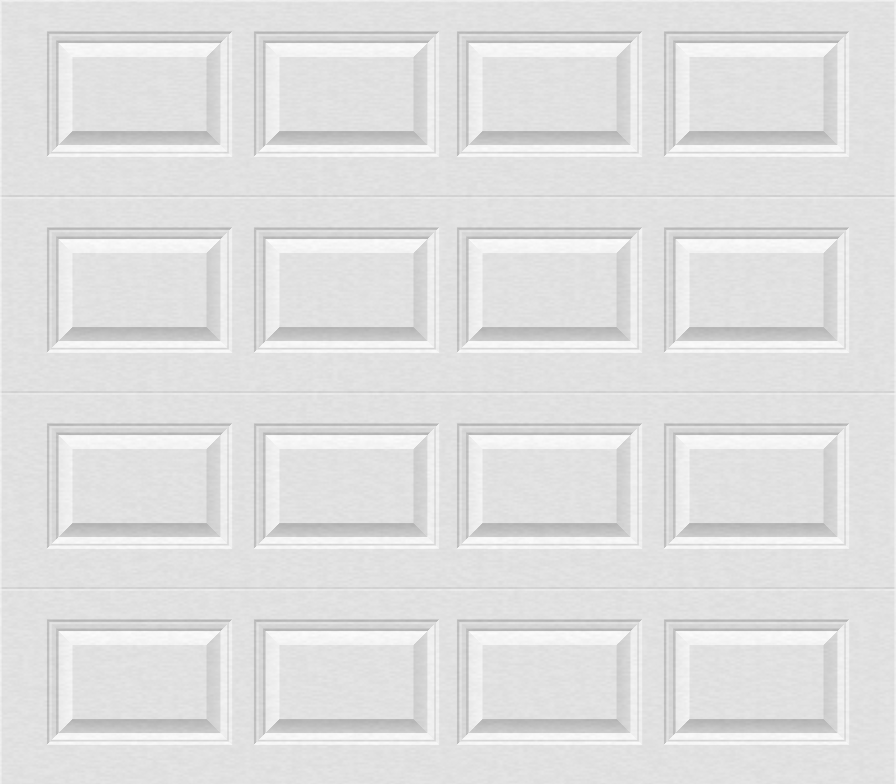
Give the GLSL for this pattern, as a WebGL 2 fragment shader.

```glsl
#version 300 es
precision highp float;

uniform vec2 u_resolution;
out vec4 outColor;

// Layout, measured in section heights
const float ROWS = 4.0;
const float INNER_X = 0.518;      // panel centres, from the middle of the door
const float OUTER_X = 1.574;
const float CENTRE_Y = 0.520;
const vec2 PANEL_HALF = vec2(0.473, 0.320);
const float FRAME = 0.060;        // stepped moulding
const float BEVEL = 0.071;        // slope up to the raised field
const float SEAM = 0.005;
const float EDGE = 0.008;

// Tones
const float FACE = 0.882;
const float SHADE = 0.810;
const float LIGHT = 0.965;
const float DARK = 0.720;

// Embossed grain
const vec2 GRAIN_SCALE = vec2(38.0, 95.0);
const float GRAIN = 0.028;
const float SPECKLE = 0.012;

float hash(vec2 p) {
    return fract(sin(dot(p, vec2(127.1, 311.7))) * 43758.5453);
}

float noise(vec2 p) {
    vec2 i = floor(p);
    vec2 f = fract(p);
    f = f * f * (3.0 - 2.0 * f);
    float low = mix(hash(i), hash(i + vec2(1.0, 0.0)), f.x);
    float high = mix(hash(i + vec2(0.0, 1.0)), hash(i + 1.0), f.x);
    return mix(low, high, f.y);
}

float band(float x, float a, float b, float soft) {
    return smoothstep(a - soft, a + soft, x) - smoothstep(b - soft, b + soft, x);
}

// Moulding facing away from the light: t runs from outer to inner edge
float shadowFrame(float t, float soft) {
    float tone = mix(SHADE, FACE, 0.3);
    tone = mix(tone, DARK, band(t, 0.0, 0.20, soft));
    tone = mix(tone, FACE, band(t, 0.25, 0.42, soft));
    return mix(tone, DARK, band(t, 0.78, 1.05, soft));
}

// Moulding facing the light
float litFrame(float t, float soft) {
    return mix(LIGHT, SHADE, 0.8 * band(t, 0.28, 0.43, soft));
}

// Tone of the recessed panel at q, measured from its centre
float panelTone(vec2 q, float soft) {
    vec2 inset = PANEL_HALF - abs(q);
    float d = min(inset.x, inset.y);
    float t = d / FRAME;
    float slope = clamp((d - FRAME) / BEVEL, 0.0, 1.0);
    float shadow = shadowFrame(t, soft / FRAME);
    float lit = litFrame(t, soft / FRAME);

    // Each side has its own moulding and bevel tones
    vec2 top = vec2(shadow, mix(LIGHT + 0.01, LIGHT - 0.015, slope));
    vec2 bottom = vec2(lit, mix(SHADE, DARK - 0.02, slope));
    vec2 left = vec2(mix(shadow, FACE, 0.2), mix(FACE, LIGHT, 0.4 + 0.4 * slope));
    vec2 right = vec2(mix(lit, FACE, 0.35), mix(FACE, SHADE, 0.5 + 0.6 * slope));

    // Mitred corners
    vec2 across = q.x < 0.0 ? left : right;
    vec2 along = q.y < 0.0 ? bottom : top;
    vec2 side = mix(across, along, smoothstep(-soft, soft, inset.x - inset.y));

    float tone = mix(side.x, side.y, smoothstep(-soft, soft, d - FRAME));
    tone = mix(tone, FACE, smoothstep(-soft, soft, d - FRAME - BEVEL));
    return mix(FACE, tone, smoothstep(-soft, soft, d));
}

void main() {
    float pixel = ROWS / u_resolution.y;
    float soft = 0.6 * pixel;
    vec2 p = gl_FragCoord.xy * pixel;
    float halfWidth = 0.5 * u_resolution.x * pixel;
    float x = p.x - halfWidth;

    // Four panels in each section
    float isOuter = step(0.5 * (INNER_X + OUTER_X), abs(x));
    float centreX = sign(x) * mix(INNER_X, OUTER_X, isOuter);
    float tone = panelTone(vec2(x - centreX, fract(p.y) - CENTRE_Y), soft);

    // Seams between sections, with a faint highlight below
    float seamY = clamp(floor(p.y + 0.5), 1.0, ROWS - 1.0);
    float fromSeam = p.y - seamY;
    tone = mix(tone, SHADE, 0.8 * band(fromSeam, -SEAM, SEAM, soft));
    tone = mix(tone, LIGHT, 0.35 * band(fromSeam, -3.0 * SEAM, -SEAM, soft));

    // Light catching the rim of the door
    float rim = min(halfWidth - abs(x), ROWS - p.y);
    tone = mix(tone, LIGHT, 0.6 * (1.0 - smoothstep(EDGE - soft, EDGE + soft, rim)));

    // Horizontal grain and fine speckle
    tone += GRAIN * (noise(p * GRAIN_SCALE) - 0.5);
    tone += SPECKLE * (noise(p * GRAIN_SCALE.y + 17.0) - 0.5);

    outColor = vec4(vec3(clamp(tone, 0.0, 1.0)), 1.0);
}
```
